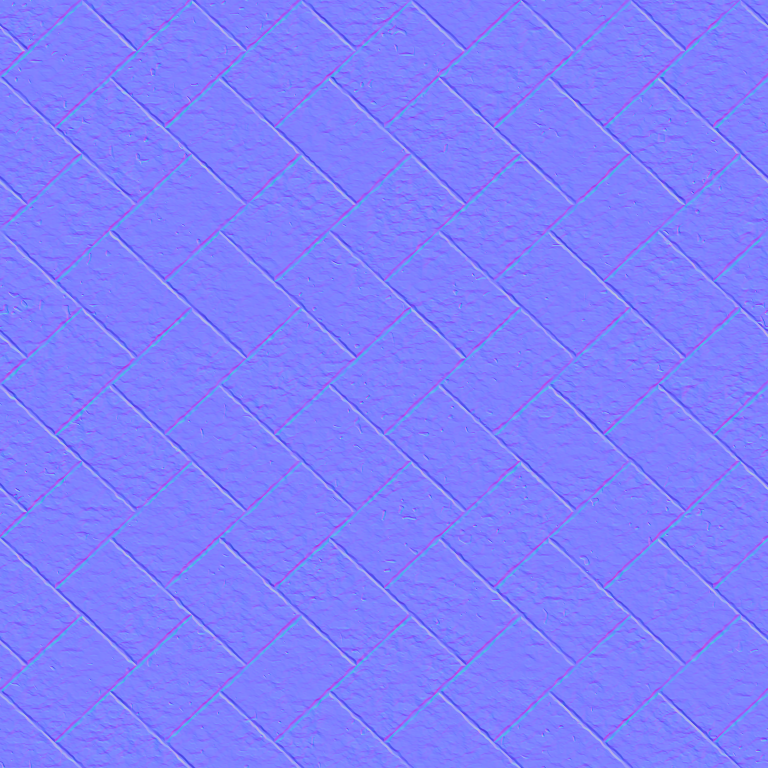
Give the GLSL for this texture map, as a three.js fragment shader.

```glsl
// Tangent-space normal map of herringbone paving: 7 repeats across, 5 up.
// A height field (recessed joints, fine leaning grain, irregular dents) is built
// on a skewed brick grid, then differentiated into a normal and packed as colour.
#define REPEATS vec2(7.0, 5.0)
#define BRICK vec2(3.0, 2.0)        // length and width in grid units
#define GRID_SHIFT vec2(-1.5, 0.5)
#define JOINT_WIDTH 0.078           // half width, in grid units
#define JOINT_DEPTH 0.0014          // heights are in canvas units
#define GRAIN_FREQ vec2(80.0, 120.0)
#define GRAIN_HEIGHT 0.0008
#define GRAIN_LEAN 0.004            // steepens the lower side of each bump
#define DENT_FREQ vec2(130.0, 150.0)
#define DENT_DEPTH 0.0008
#define SLOPE_STEP 0.0008

varying vec2 vUv;

float hash(vec2 p) {
  return fract(sin(dot(p, vec2(127.1, 311.7))) * 43758.5453);
}

// Value noise that wraps after freq cells.
float noise(vec2 uv, vec2 freq) {
  vec2 p = uv * freq;
  vec2 i = floor(p);
  vec2 f = fract(p);
  f = f * f * (3.0 - 2.0 * f);
  vec2 lo = mod(i, freq);
  vec2 hi = mod(i + 1.0, freq);
  return mix(mix(hash(lo), hash(vec2(hi.x, lo.y)), f.x),
             mix(hash(vec2(lo.x, hi.y)), hash(hi), f.x), f.y);
}

float layeredNoise(vec2 uv) {
  float sum = 0.0;
  float amp = 1.0;
  vec2 freq = GRAIN_FREQ;
  for (int i = 0; i < 3; i++) {
    sum += amp * (noise(uv, freq) - 0.5);
    amp *= 0.5;
    freq *= 2.0;
  }
  return sum;
}

// Fine bumps, stronger in some patches than in others.
float grain(vec2 uv) {
  float lean = GRAIN_LEAN * layeredNoise(uv);
  float patchStrength = mix(0.5, 1.5, noise(uv, vec2(30.0)));
  return patchStrength * layeredNoise(uv + vec2(0.0, lean));
}

// Irregular holes where warped noise peaks; they gather in patches.
float dents(vec2 uv, float density) {
  vec2 warp = vec2(noise(uv, vec2(90.0)), noise(uv + 0.37, vec2(90.0))) - 0.5;
  float level = mix(0.98, 0.82, density * noise(uv + 0.61, vec2(24.0)) * 1.4);
  return smoothstep(level, level + 0.14, noise(uv + 0.009 * warp + 0.23, DENT_FREQ));
}

float boxDistance(vec2 p, vec2 halfSize) {
  vec2 d = abs(p) - halfSize;
  return max(d.x, d.y);
}

// x: distance to the edge of the enclosing brick (negative inside), y: its random id.
vec2 herringbone(vec2 uv) {
  vec2 s = uv * REPEATS * BRICK.yx;
  vec2 g = vec2(s.x + s.y, s.y - s.x) + GRID_SHIFT;
  vec2 stepAcross = vec2(BRICK.y, -BRICK.y);
  vec2 stepUp = vec2(BRICK.x);
  vec2 cell = floor(vec2(g.x - g.y, g.x + g.y) / (2.0 * BRICK.yx));
  vec2 best = vec2(1e3, 0.0);
  for (int j = -1; j <= 0; j++) {
    for (int i = -1; i <= 1; i++) {
      vec2 c = cell + vec2(float(i), float(j));
      vec2 q = g - c.x * stepAcross - c.y * stepUp;
      vec2 wrapped = mod(c, REPEATS);
      float along = boxDistance(q - 0.5 * BRICK, 0.5 * BRICK);
      float across = boxDistance(q - vec2(BRICK.x, 0.0) - 0.5 * BRICK.yx, 0.5 * BRICK.yx);
      if (along < best.x) best = vec2(along, hash(wrapped + 3.0));
      if (across < best.x) best = vec2(across, hash(wrapped + 41.0));
    }
  }
  return best;
}

float height(vec2 uv) {
  vec2 brick = herringbone(uv);
  // Worn joints: uneven edge and uneven depth.
  float edge = -brick.x + 0.05 * (noise(uv, vec2(150.0)) - 0.5);
  float face = smoothstep(0.0, JOINT_WIDTH, edge);
  float wear = mix(0.55, 1.45, noise(uv, vec2(60.0)));
  // Each brick has its own roughness and number of dents.
  float roughness = mix(0.8, 1.2, brick.y);
  float density = mix(0.3, 1.0, fract(brick.y * 7.31));
  float surface = GRAIN_HEIGHT * roughness * grain(uv) - DENT_DEPTH * dents(uv, density);
  return face * surface - JOINT_DEPTH * wear * (1.0 - face);
}

void main() {
  vec2 e = vec2(SLOPE_STEP, 0.0);
  vec2 slope = vec2(height(vUv + e.xy) - height(vUv - e.xy),
                    height(vUv + e.yx) - height(vUv - e.yx)) / (2.0 * SLOPE_STEP);
  vec3 normal = normalize(vec3(-slope, 1.0));
  gl_FragColor = vec4(0.5 + 0.5 * normal, 1.0);
}
```
